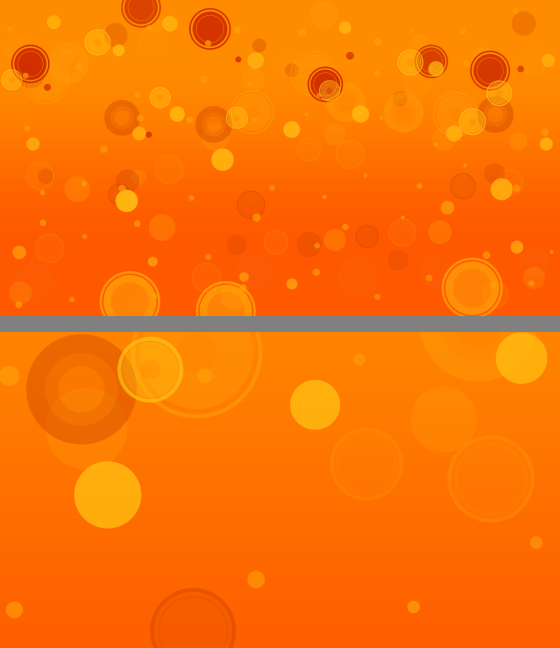
Top, the full canvas; bottom, a detail of the centre.
A Shadertoy shader for this background:

```glsl
// Scattered translucent discs, rings and dots over a warm orange gradient.
#define SKY_TOP    vec3(1.00, 0.545, 0.00)
#define SKY_BOTTOM vec3(0.995, 0.345, 0.00)
#define YELLOW     vec3(1.00, 0.76, 0.07)
#define AMBER      vec3(1.00, 0.62, 0.03)
#define RED        vec3(0.80, 0.15, 0.00)
#define RUST       vec3(0.82, 0.27, 0.00)
#define DUSK       vec3(0.92, 0.46, 0.16)
#define JITTER     0.75
#define LINE       0.0042

const int DISC = 0, TARGET = 1, MEDAL = 2, DONUT = 3, RIMMED = 4, OUTLINE = 5;

vec2 hash2(vec2 p) {
    vec2 q = vec2(dot(p, vec2(127.1, 311.7)), dot(p, vec2(269.5, 183.3)));
    return fract(sin(q) * 43758.5453);
}

// Antialiased coverage of the inside of a signed distance.
float fill(float dist) {
    float px = 0.75 / iResolution.y;
    return 1.0 - smoothstep(-px, px, dist);
}

float ring(float d, float radius, float width) {
    return fill(abs(d - radius) - 0.5 * width);
}

// Coverage of one round motif at distance d from its centre.
float motif(float d, float r, int style) {
    float disc = fill(d - r);
    if (style == TARGET)
        return max(ring(d, r - 0.5 * LINE, LINE * 1.2),
                   fill(d - 0.84 * r) - 0.55 * ring(d, 0.66 * r, 0.6 * LINE));
    if (style == MEDAL)
        return max(ring(d, r - LINE, 1.8 * LINE),
                   fill(d - 0.87 * r) - 0.28 * fill(d - 0.63 * r));
    if (style == DONUT)
        return disc - 0.35 * fill(d - 0.66 * r) * (1.0 - fill(d - 0.42 * r))
                    - 0.75 * fill(d - 0.42 * r);
    if (style == RIMMED)
        return max(0.6 * fill(d - 0.86 * r) - 0.25 * fill(d - 0.3 * r),
                   ring(d, r - 0.5 * LINE, LINE));
    if (style == OUTLINE)
        return max(0.35 * disc, max(ring(d, r - 0.5 * LINE, LINE),
                                    0.7 * ring(d, 0.8 * r, 0.6 * LINE)));
    return disc;
}

// Blends one motif per jittered cell inside a horizontal band.
void scatter(inout vec3 col, vec2 p, float seed, ivec2 cells, vec2 band,
             vec2 radii, vec3 ink, float alpha, int style) {
    vec2 origin = vec2(0.0, band.x);
    vec2 size = vec2(iResolution.x / iResolution.y, band.y - band.x);
    for (int j = 0; j < cells.y; j++)
    for (int i = 0; i < cells.x; i++) {
        vec2 id = vec2(i, j);
        vec2 place = hash2(id + seed * 7.31);
        vec2 look = hash2(id + seed * 3.17 + 41.0);
        vec2 centre = origin + size * (id + 0.5 + JITTER * (place - 0.5)) / vec2(cells);
        float r = mix(radii.x, radii.y, look.x);
        float opacity = alpha * mix(0.75, 1.0, look.y);
        col = mix(col, ink, opacity * motif(length(p - centre), r, style));
    }
}

void mainImage(out vec4 fragColor, in vec2 fragCoord) {
    vec2 p = fragCoord / iResolution.y;
    vec3 col = mix(SKY_BOTTOM, SKY_TOP, smoothstep(0.2, 0.82, p.y));

    // Soft, faint layers
    scatter(col, p, 1.0, ivec2(6, 1), vec2(0.0, 0.2), vec2(0.04, 0.066), DUSK, 0.30, OUTLINE);
    scatter(col, p, 2.0, ivec2(6, 3), vec2(0.0, 1.0), vec2(0.022, 0.044), AMBER, 0.35, DISC);
    scatter(col, p, 3.0, ivec2(5, 3), vec2(0.0, 1.0), vec2(0.034, 0.048), AMBER, 0.33, OUTLINE);
    scatter(col, p, 4.0, ivec2(6, 2), vec2(0.05, 1.0), vec2(0.020, 0.044), RUST, 0.38, DISC);

    // Large motifs
    scatter(col, p, 5.0, ivec2(3, 1), vec2(-0.04, 0.24), vec2(0.094, 0.098), AMBER, 0.85, MEDAL);
    scatter(col, p, 6.0, ivec2(4, 1), vec2(0.58, 0.94), vec2(0.069, 0.073), AMBER, 0.62, RIMMED);
    scatter(col, p, 7.0, ivec2(3, 1), vec2(0.58, 0.86), vec2(0.062, 0.070), AMBER, 0.50, DONUT);
    scatter(col, p, 8.0, ivec2(3, 1), vec2(0.48, 0.74), vec2(0.056, 0.060), RUST, 0.58, DONUT);
    scatter(col, p, 9.0, ivec2(6, 1), vec2(0.66, 1.04), vec2(0.046, 0.066), RED, 0.92, TARGET);

    // Small rings and discs
    scatter(col, p, 10.0, ivec2(4, 1), vec2(0.2, 0.46), vec2(0.034, 0.046), RUST, 0.65, OUTLINE);
    scatter(col, p, 11.0, ivec2(8, 1), vec2(0.55, 1.03), vec2(0.030, 0.043), YELLOW, 0.80, RIMMED);
    scatter(col, p, 12.0, ivec2(7, 2), vec2(0.44, 1.0), vec2(0.018, 0.028), YELLOW, 0.75, DISC);
    scatter(col, p, 13.0, ivec2(3, 1), vec2(0.34, 0.52), vec2(0.033, 0.036), YELLOW, 0.92, DISC);
    scatter(col, p, 14.0, ivec2(6, 1), vec2(0.0, 0.4), vec2(0.015, 0.024), YELLOW, 0.60, DISC);

    // Tiny dots
    scatter(col, p, 15.0, ivec2(10, 6), vec2(0.0, 1.0), vec2(0.006, 0.013), AMBER, 0.75, DISC);
    scatter(col, p, 16.0, ivec2(5, 1), vec2(0.52, 0.95), vec2(0.009, 0.013), RED, 0.80, DISC);

    fragColor = vec4(col, 1.0);
}
```
